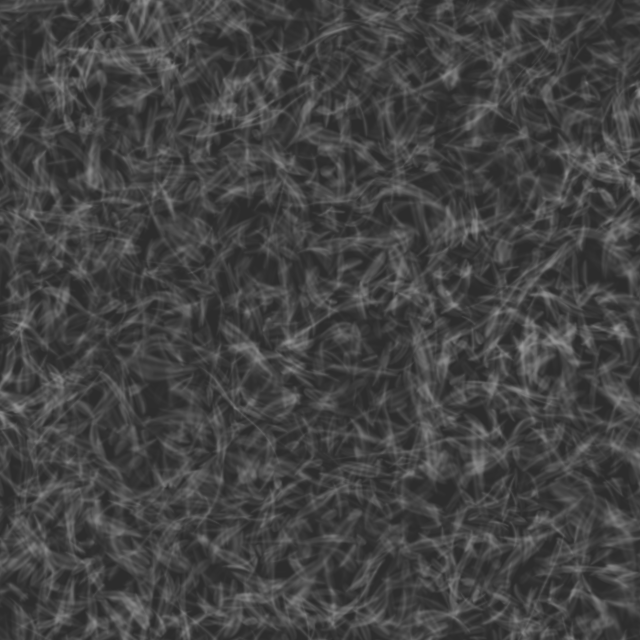
A Shadertoy shader for this texture:

```glsl
const float PI = 3.14159265;
const float BASE_GREY = 0.172;
const float EDGE_SOFTNESS = 0.0036;
const int BLADES_PER_CELL = 3;

float hash(vec2 p) {
    return fract(sin(dot(p, vec2(127.1, 311.7))) * 43758.5453);
}

vec3 hash3(vec2 p) {
    return vec3(hash(p), hash(p + 17.3), hash(p + 41.9));
}

float valueNoise(vec2 p) {
    vec2 i = floor(p);
    vec2 f = fract(p);
    f = f * f * (3.0 - 2.0 * f);
    float low = mix(hash(i), hash(i + vec2(1, 0)), f.x);
    float high = mix(hash(i + vec2(0, 1)), hash(i + vec2(1, 1)), f.x);
    return mix(low, high, f.y);
}

// Bent, tapered sliver with faint lengthwise streaks; shape holds random values
float blade(vec2 p, float angle, float halfLength, float halfWidth, vec3 shape, float softness) {
    float c = cos(angle);
    float s = sin(angle);
    p = vec2(c * p.x + s * p.y, c * p.y - s * p.x);
    float t = p.x / halfLength;
    if (abs(t) > 1.0) return 0.0;

    float y = p.y + (shape.x - 0.5) * 0.7 * p.x * p.x;
    float taper = (1.0 - t * t) * (1.0 + (shape.y - 0.5) * 1.7 * t);
    float body = smoothstep(softness, -softness, abs(y) - halfWidth * taper);
    float tips = 1.0 - smoothstep(0.7, 1.0, abs(t));
    float streaks = 1.0 + 0.35 * sin(y * 2.0 / softness + shape.z * 2.0 * PI);
    return body * tips * streaks;
}

// Sum of translucent blades scattered over a jittered grid
float bladeLayer(vec2 uv, float scale, float width, float seed) {
    vec2 p = uv * scale;
    vec2 cell = floor(p);
    float softness = EDGE_SOFTNESS * scale;
    float total = 0.0;
    for (int j = -1; j <= 1; j++)
    for (int i = -1; i <= 1; i++)
    for (int k = 0; k < BLADES_PER_CELL; k++) {
        vec2 id = cell + vec2(i, j);
        vec2 key = id + seed + float(k) * vec2(73.7, 29.1);
        vec3 place = hash3(key);
        vec3 size = hash3(key + 113.5);
        vec3 shape = hash3(key + 211.2);
        float halfLength = mix(0.4, 0.9, size.x);
        float halfWidth = width * mix(0.5, 1.5, size.y);
        vec2 local = p - id - place.xy;
        total += size.z * blade(local, place.z * PI, halfLength, halfWidth, shape, softness);
    }
    return total;
}

void mainImage(out vec4 fragColor, in vec2 fragCoord) {
    vec2 uv = fragCoord / iResolution.y;

    // Gentle warp keeps the fibres from looking ruled
    vec2 warp = vec2(valueNoise(uv * 13.0), valueNoise(uv * 13.0 + 57.0)) - 0.5;
    vec2 p = uv + 0.022 * warp;

    // Long threads, large shards, then smaller fragments
    float fibres = 0.9 * bladeLayer(p, 7.0, 0.025, 3.1);
    fibres += bladeLayer(p, 12.0, 0.11, 131.7);
    fibres += bladeLayer(p, 20.0, 0.12, 317.3);
    fibres += bladeLayer(p, 33.0, 0.13, 523.9);

    // Uneven density and fine mottling
    float density = mix(0.55, 1.45, 0.6 * valueNoise(uv * 5.0 + 9.0) + 0.4 * valueNoise(uv * 11.0));
    float mottling = mix(0.72, 1.28, valueNoise(p * 70.0));
    float light = 0.1 * fibres * density * mottling;

    // Compress the brightest overlaps
    light /= sqrt(1.0 + 3.0 * light * light);
    fragColor = vec4(vec3(BASE_GREY + light), 1.0);
}
```
